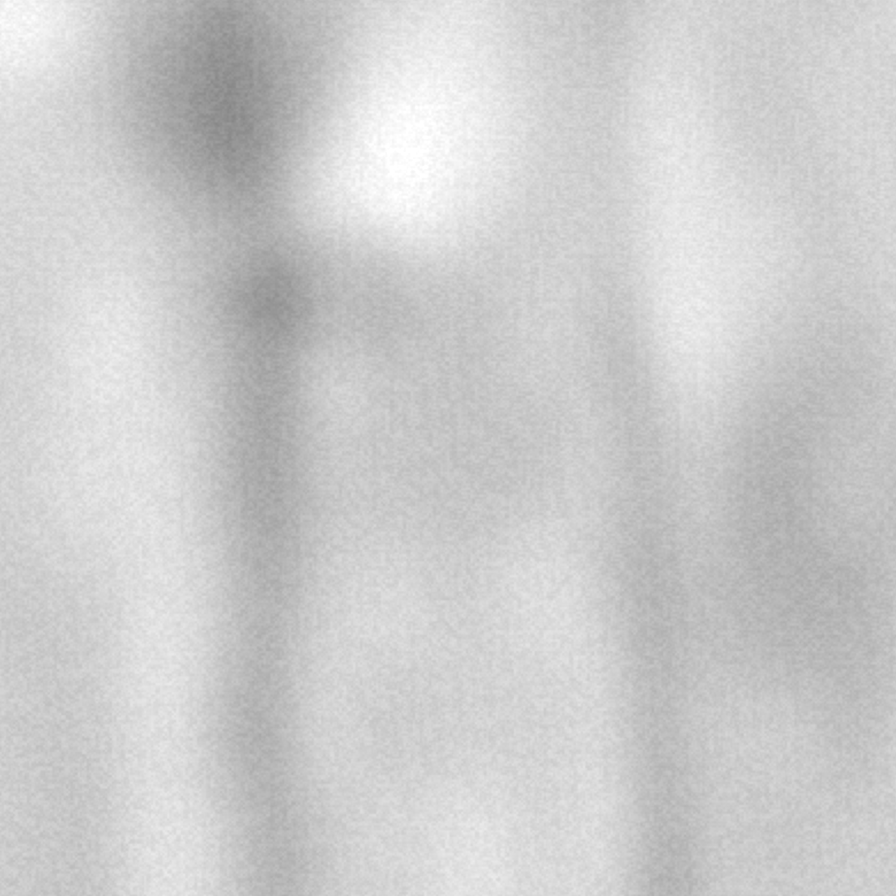
Write a WebGL 1 fragment shader that draws this texture.

```glsl
precision highp float;
// Soft grey cloth-like blur: hazy vertical folds, pale patches and fine grain.
uniform vec2 u_resolution;

const float MEAN_GREY = 0.795;
const float FOLD_SPACING = 0.43;
const float FOLD_WIDTH = 0.052;

float hash(vec2 p) {
  return fract(sin(dot(p, vec2(127.1, 311.7))) * 43758.5453);
}

// Smooth value noise, centred on zero (-0.5 to 0.5)
float noise(vec2 p) {
  vec2 cell = floor(p);
  vec2 f = fract(p);
  vec2 w = f * f * f * (f * (f * 6.0 - 15.0) + 10.0);
  float low = mix(hash(cell), hash(cell + vec2(1.0, 0.0)), w.x);
  float high = mix(hash(cell + vec2(0.0, 1.0)), hash(cell + vec2(1.0, 1.0)), w.x);
  return mix(low, high, w.y) - 0.5;
}

// Slow sideways and upward drift that breaks up straight edges
vec2 warp(vec2 p, float amount) {
  vec2 q = p * vec2(5.0, 4.0);
  return p + amount * vec2(noise(q + 17.3), noise(q + 41.9));
}

// Dark, leaning vertical folds, strongest near the bottom; zero on average
float folds(vec2 p) {
  float x = p.x - 0.285 - 0.045 * (0.5 - p.y);
  float d = (fract(x / FOLD_SPACING + 0.5) - 0.5) * FOLD_SPACING;
  float ridge = exp(-d * d / (FOLD_WIDTH * FOLD_WIDTH));
  return (0.21 - ridge) * mix(0.145, 0.07, p.y);
}

// Elliptical patch with a flat middle and a blurred rim
float patchAt(vec2 p, vec2 centre, vec2 radius) {
  vec2 q = (p - centre) / radius;
  float r2 = dot(q, q);
  return exp(-0.6 * r2 - 0.4 * r2 * r2);
}

// Pale and shaded patches
float patches(vec2 p) {
  float pale = 0.18 * patchAt(p, vec2(0.485, 0.84), vec2(0.11, 0.16))
             + 0.09 * patchAt(p, vec2(0.78, 0.72), vec2(0.09, 0.17))
             + 0.14 * patchAt(p, vec2(0.03, 0.98), vec2(0.10, 0.08))
             + 0.05 * patchAt(p, vec2(0.15, 0.40), vec2(0.10, 0.24));
  float shade = 0.13 * patchAt(p, vec2(0.25, 0.90), vec2(0.17, 0.11))
              + 0.11 * patchAt(p, vec2(0.37, 0.67), vec2(0.13, 0.06))
              + 0.08 * patchAt(p, vec2(0.98, 0.40), vec2(0.18, 0.22));
  return pale - shade;
}

// Broad mottling, stretched along the vertical
float mottling(vec2 p) {
  return 0.11 * noise(p * vec2(6.5, 3.2) + 8.4)
       + 0.06 * noise(p * vec2(12.0, 7.0) + 23.7);
}

// Fine film-like grain in two sizes
float grain(vec2 p) {
  return 0.050 * noise(p * 210.0 + 5.2) + 0.040 * noise(p * 390.0 + 61.8);
}

void main() {
  vec2 uv = gl_FragCoord.xy / u_resolution;
  vec2 p = warp(uv, 0.05);
  float grey = MEAN_GREY + folds(p) + patches(p) + mottling(p) + grain(uv);
  gl_FragColor = vec4(vec3(clamp(grey, 0.0, 1.0)), 1.0);
}
```
